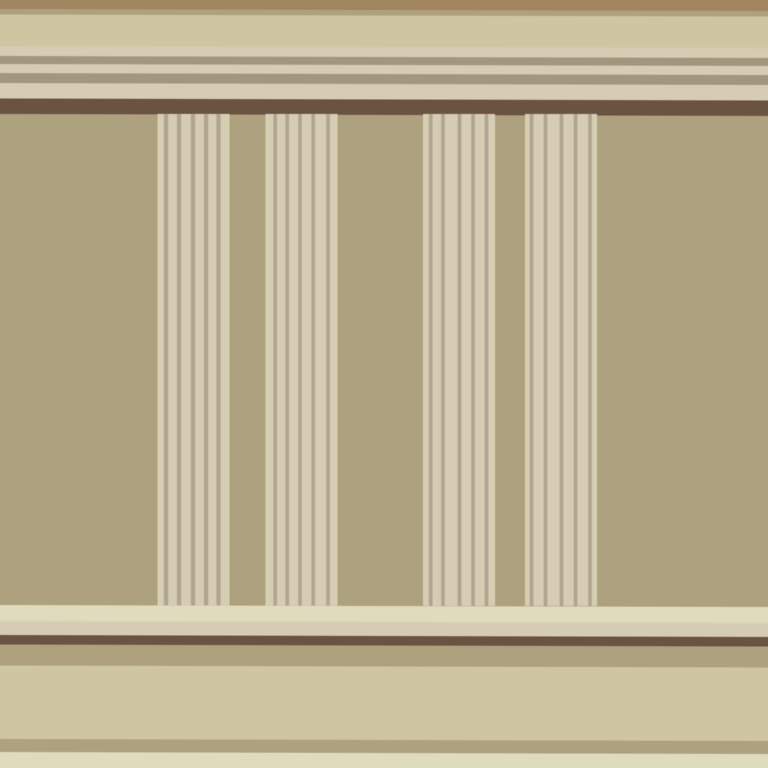
Reproduce this pattern procedurally as a WebGL 2 fragment shader.

```glsl
#version 300 es
precision highp float;

uniform vec2 u_resolution;
out vec4 fragColor;

const vec3 TAN = vec3(0.682, 0.631, 0.494);
const vec3 KHAKI = vec3(0.808, 0.773, 0.631);
const vec3 CREAM = vec3(0.839, 0.800, 0.702);
const vec3 PALE = vec3(0.875, 0.863, 0.741);
const vec3 SHADOW = vec3(0.635, 0.588, 0.494);
const vec3 GROOVE = vec3(0.694, 0.647, 0.569);
const vec3 UMBER = vec3(0.420, 0.325, 0.260);
const vec3 OCHRE = vec3(0.630, 0.520, 0.380);

// Smooth step up at an edge
float rise(float v, float edge, float soft) {
    return smoothstep(edge - soft, edge + soft, v);
}

// Coverage of the interval from a to b
float span(float v, float a, float b, float soft) {
    return rise(v, a, soft) * (1.0 - rise(v, b, soft));
}

// Replaces everything below a horizontal edge
vec3 below(vec3 base, vec3 tint, float depth, float edge, float soft) {
    return mix(base, tint, rise(depth, edge, soft));
}

// Mouldings stacked from the top down to the wall
vec3 cornice(float depth, float soft) {
    vec3 c = OCHRE;
    c = below(c, TAN, depth, 0.0130, soft);
    c = below(c, KHAKI, depth, 0.0202, soft);
    c = below(c, CREAM, depth, 0.0612, soft * 2.0);
    c = below(c, SHADOW, depth, 0.0742, soft);
    c = below(c, CREAM, depth, 0.0846, soft);
    c = below(c, SHADOW, depth, 0.0964, soft);
    c = below(c, CREAM, depth, 0.1094, soft);
    c = below(c, UMBER, depth, 0.1295, soft);
    return below(c, TAN, depth, 0.1497, soft);
}

// Ledge and skirting under the wall
vec3 skirting(vec3 base, float depth, float soft) {
    vec3 c = below(base, PALE, depth, 0.7891, soft);
    c = below(c, CREAM, depth, 0.8099, soft * 2.0);
    c = below(c, UMBER, depth, 0.8281, soft);
    c = below(c, TAN, depth, 0.8405, soft);
    c = below(c, KHAKI, depth, 0.8678, soft);
    c = below(c, TAN, depth, 0.9635, soft);
    return below(c, PALE, depth, 0.9805, soft);
}

// Fluted pilaster: grooves are offsets from its left side
vec3 pilaster(vec3 base, vec2 p, float left, float grooves[5], float halfWidth, float soft) {
    const float WIDTH = 0.0938;
    const float TOP = 0.1484;
    const float BOTTOM = 0.7891;
    float x = p.x - left;
    float rim = 1.0 - span(x, 0.004, WIDTH - 0.004, 0.003);
    vec3 face = mix(CREAM, mix(KHAKI, PALE, 0.5), rim * 0.7);
    for (int i = 0; i < 5; i++) {
        float line = span(x, grooves[i] - halfWidth, grooves[i] + halfWidth, soft);
        face = mix(face, GROOVE, line);
    }
    float cover = span(x, 0.0, WIDTH, soft) * span(p.y, TOP, BOTTOM, soft);
    return mix(base, face, cover);
}

void main() {
    vec2 uv = gl_FragCoord.xy / u_resolution;
    vec2 p = vec2(uv.x, 1.0 - uv.y);
    float soft = 0.0006 + 0.6 / min(u_resolution.x, u_resolution.y);

    // The horizontal mouldings lean slightly downwards to the right
    float depth = p.y - 0.0026 * (p.x - 0.5);
    vec3 color = cornice(depth, soft);

    // Two pairs of pilasters
    color = pilaster(color, p, 0.2051, float[5](0.0111, 0.0280, 0.0462, 0.0632, 0.0794), 0.0028, soft);
    color = pilaster(color, p, 0.3457, float[5](0.0126, 0.0283, 0.0449, 0.0621, 0.0814), 0.0024, soft);
    color = pilaster(color, p, 0.5508, float[5](0.0100, 0.0260, 0.0475, 0.0651, 0.0827), 0.0024, soft);
    color = pilaster(color, p, 0.6836, float[5](0.0085, 0.0267, 0.0475, 0.0658, 0.0846), 0.0024, soft);

    color = skirting(color, depth, soft);
    fragColor = vec4(color, 1.0);
}
```
